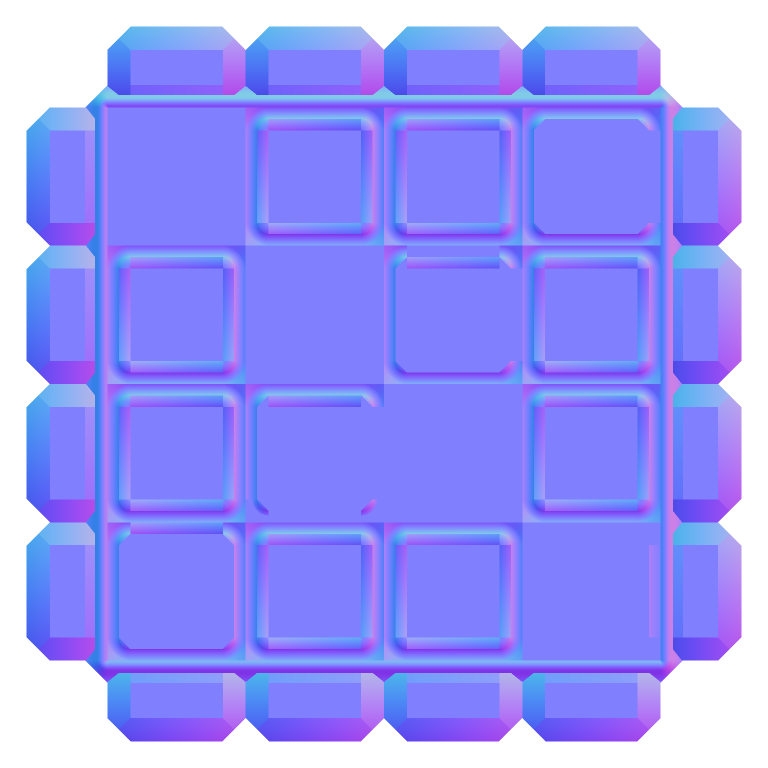
This texture map is drawn by a WebGL 1 fragment shader. Its source:

```glsl
precision highp float;
uniform vec2 u_resolution;

#define GRID 0.3602
#define CELL 0.1801
#define GROOVE 0.0298
#define FRAME 0.389
#define TILE_IN 0.376
#define TILE_FLAT 0.435
#define TILE_OUT 0.4655
#define HALF_FLAT 0.0602

// Normal for the dished inner half of a groove.
vec2 dish(vec2 q, vec2 dir, float k) {
  vec2 tangent = vec2(1.0) - abs(dir);
  return dir * mix(-0.36, 0.25, k) - tangent * q / HALF_FLAT * 0.25;
}

// One grid cell: a rounded groove around a flat plate.
vec2 cellNormal(vec2 p) {
  vec2 g = (p + GRID) / CELL;
  vec2 id = clamp(floor(g), 0.0, 3.0);
  vec2 q = (g - id - 0.5) * CELL;
  float row = 3.0 - id.y;
  float col = id.x;
  vec2 a = max(abs(q) - HALF_FLAT, 0.0);
  float e = length(a);
  if (e < 0.00001) return vec2(0.0);
  vec2 dir = a / e * sign(q);
  float h = GROOVE * 0.5;
  bool corner = min(a.x, a.y) > 0.0;
  bool top = dir.y > 0.9 && !corner;
  bool right = dir.x > 0.9 && !corner;

  // Plain diagonal plates, the last with a lit right edge.
  if (col == row) {
    if (row == 3.0 && right && e > h) return dir * mix(0.35, 0.0, e / h - 1.0);
    return vec2(0.0);
  }

  // Wider chamfered plates on the other diagonal.
  if (col + row == 3.0) {
    bool middle = row == 1.0 || row == 2.0;
    if (a.x + a.y < h && !(top && middle)) return vec2(0.0);
    if (right && col > 0.0) return vec2(0.0);
    if (row == 2.0 && q.y < -HALF_FLAT && !(corner && e < h * 1.4)) return vec2(0.0);
    if (top && e > h && row == 1.0) return vec2(0.0);
    if (top && e > h && row == 3.0) return dish(q, dir, e / h - 1.0);
  }

  if (e < h) {
    if (corner) return dir * mix(-0.2, 0.5, e / h);
    return dish(q, dir, e / h);
  }
  return dir * mix(0.58, -0.36, clamp(e / h - 1.0, 0.0, 1.0));
}

// Raised frame around the grid.
vec2 frameNormal(vec2 p) {
  vec2 a = max(abs(p) - GRID, 0.0);
  float e = length(a);
  vec2 dir = a / max(e, 0.00001) * sign(p);
  float lift = mix(-0.45, 0.6, smoothstep(0.0, 0.014, e));
  return dir * mix(lift, 0.35, smoothstep(0.016, 0.03, e));
}

// Bevelled border tile, t along the rim and v away from the centre.
vec2 tileNormal(float t, float v, vec2 along, vec2 outward) {
  float side = abs(t) - HALF_FLAT;
  float rim = v - TILE_FLAT;
  float depth = (v - TILE_IN) / (TILE_OUT - TILE_IN);
  if (side > max(rim, 0.0)) {
    return along * sign(t) * 0.4 + outward * mix(-0.42, 0.4, depth);
  }
  if (rim > 0.0) {
    float k = rim / (TILE_OUT - TILE_FLAT);
    return outward * mix(0.28, 0.46, k) + along * t / HALF_FLAT * 0.26;
  }
  if (v < FRAME) return outward * -0.24 + along * t / HALF_FLAT * 0.12;
  return vec2(0.0);
}

vec3 encode(vec2 n) {
  return 0.5 + 0.5 * vec3(n, sqrt(max(1.0 - dot(n, n), 0.0)));
}

vec3 surface(vec2 p) {
  vec2 m = abs(p);
  if (max(m.x, m.y) < GRID) return encode(cellNormal(p));

  // Tile coordinates on the nearest of the four sides.
  bool upright = m.y > m.x;
  float u = upright ? p.x : p.y;
  float v = max(m.x, m.y);
  vec2 along = upright ? vec2(1.0, 0.0) : vec2(0.0, 1.0);
  vec2 outward = (vec2(1.0) - along) * sign(p);
  float t = (fract((u + GRID) / CELL) - 0.5) * CELL;
  float notch = TILE_IN + max(abs(t) - 0.075, 0.0) * 0.8;
  bool inTile = abs(u) < GRID && v > notch && v < TILE_OUT
    && abs(t) + v < TILE_FLAT + CELL * 0.5;
  if (inTile) return encode(tileNormal(t, v, along, outward));
  if (v < FRAME && m.x + m.y < FRAME + GRID) return encode(frameNormal(p));
  return vec3(1.0);
}

void main() {
  // Four samples smooth every edge.
  vec3 color = vec3(0.0);
  for (int i = 0; i < 4; i++) {
    float k = float(i);
    vec2 offset = vec2(mod(k, 2.0), floor(k * 0.5)) * 0.5 - 0.25;
    color += surface((gl_FragCoord.xy + offset) / u_resolution - 0.5);
  }
  gl_FragColor = vec4(color * 0.25, 1.0);
}
```
